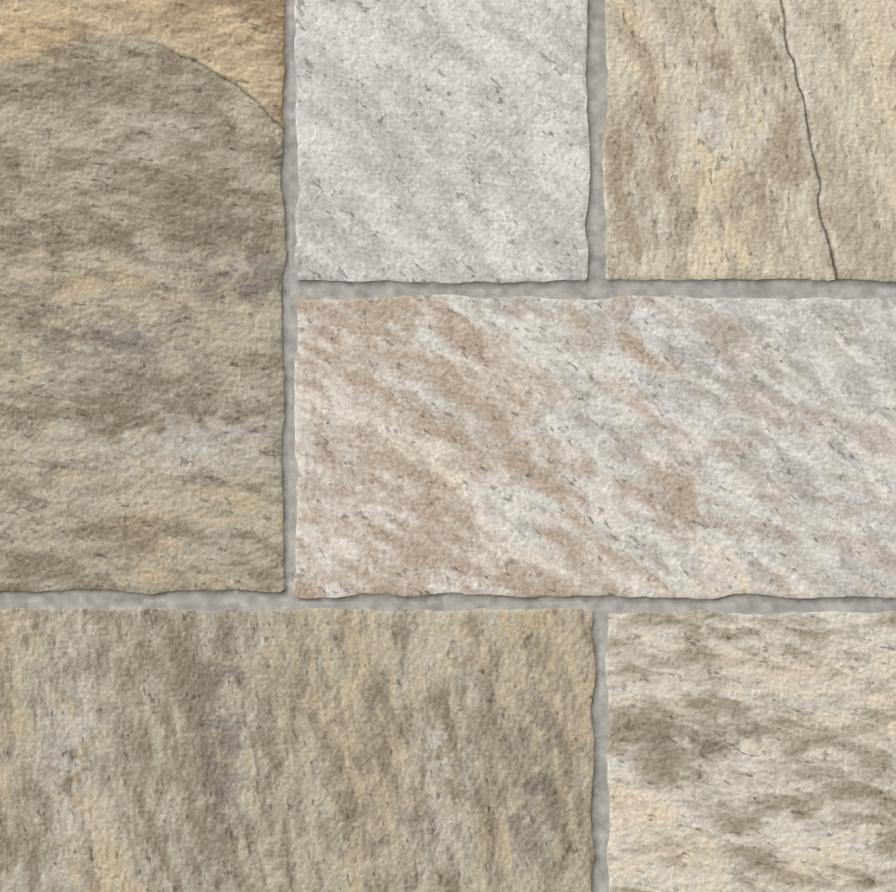
Write a Shadertoy shader that draws this texture.

```glsl
const int SLAB_COUNT = 6;
const int MARK_COUNT = 10;
const int DARK_MARKS = 6;

// Slab rectangles: left, bottom, right, top
const vec4 SLABS[SLAB_COUNT] = vec4[SLAB_COUNT](
    vec4(-0.1, 0.337, 0.316, 1.1), vec4(0.331, 0.684, 0.657, 1.1),
    vec4(0.675, 0.686, 1.1, 1.1), vec4(0.330, 0.332, 1.1, 0.667),
    vec4(-0.1, -0.1, 0.661, 0.317), vec4(0.679, -0.1, 1.1, 0.313));
const vec3 DARK_TONES[SLAB_COUNT] = vec3[SLAB_COUNT](
    vec3(0.55, 0.50, 0.43), vec3(0.73, 0.72, 0.69), vec3(0.66, 0.60, 0.52),
    vec3(0.71, 0.64, 0.57), vec3(0.56, 0.51, 0.44), vec3(0.61, 0.56, 0.48));
const vec3 LIGHT_TONES[SLAB_COUNT] = vec3[SLAB_COUNT](
    vec3(0.71, 0.68, 0.61), vec3(0.85, 0.84, 0.81), vec3(0.81, 0.78, 0.71),
    vec3(0.86, 0.84, 0.80), vec3(0.72, 0.69, 0.62), vec3(0.82, 0.80, 0.75));
const float STRATA_ANGLES[SLAB_COUNT] = float[SLAB_COUNT](-0.12, -0.8, -1.4, -0.66, -1.45, -0.2);

// Mineral marks: centre, radii; the dark ones come first
const vec4 MARKS[MARK_COUNT] = vec4[MARK_COUNT](
    vec4(0.27, 0.69, 0.07, 0.05), vec4(0.11, 0.62, 0.10, 0.025),
    vec4(0.25, 0.17, 0.03, 0.14), vec4(0.60, 0.14, 0.025, 0.10),
    vec4(0.74, 0.76, 0.025, 0.025), vec4(0.79, 0.17, 0.07, 0.02),
    vec4(0.20, 0.51, 0.13, 0.05), vec4(0.50, 0.18, 0.04, 0.14),
    vec4(0.79, 0.89, 0.025, 0.09), vec4(0.08, 0.14, 0.035, 0.13));

const vec3 GROUT = vec3(0.67, 0.65, 0.62);
const vec3 SLATE = vec3(0.44, 0.42, 0.39);
const vec3 CHALK = vec3(0.80, 0.79, 0.76);
const vec3 COOL_GREY = vec3(0.76, 0.755, 0.74);
const vec3 RUST_TINT = vec3(1.04, 0.99, 0.93);
const vec2 TO_LIGHT = vec2(-0.7, 0.7);

float hash(vec2 p) {
    return fract(sin(dot(p, vec2(127.1, 311.7))) * 43758.545);
}

float noise(vec2 p) {
    vec2 cell = floor(p), f = fract(p);
    f = f * f * (3.0 - 2.0 * f);
    return mix(mix(hash(cell), hash(cell + vec2(1, 0)), f.x),
               mix(hash(cell + vec2(0, 1)), hash(cell + vec2(1, 1)), f.x), f.y);
}

float fbm(vec2 p) {
    float sum = 0.0, weight = 0.533;
    for (int i = 0; i < 4; i++) {
        sum += weight * noise(p);
        p = mat2(1.6, 1.2, -1.2, 1.6) * p + 7.3;
        weight *= 0.5;
    }
    return sum;
}

// Coordinates along and across the strata
vec2 alongStrata(vec2 p, float angle) {
    vec2 dir = vec2(cos(angle), sin(angle));
    return vec2(dot(p, dir), dot(p, vec2(-dir.y, dir.x)));
}

float boxDistance(vec2 p, vec4 rect, float radius) {
    vec2 q = abs(p - 0.5 * (rect.xy + rect.zw)) - 0.5 * (rect.zw - rect.xy) + radius;
    return length(max(q, 0.0)) + min(max(q.x, q.y), 0.0) - radius;
}

// Signed distance to the nearest slab, and its index
vec2 nearestSlab(vec2 p) {
    vec2 nearest = vec2(10.0, 0.0);
    for (int i = 0; i < SLAB_COUNT; i++) {
        float d = boxDistance(p, SLABS[i], 0.005);
        if (d < nearest.x) nearest = vec2(d, float(i));
    }
    nearest.x += 0.011 * (fbm(p * 24.0) - 0.5);
    return nearest;
}

float surfaceHeight(vec2 q) {
    return 0.5 * noise(q * vec2(60.0, 130.0)) + 0.7 * noise(q * vec2(150.0, 230.0))
         + 0.6 * noise(q * 310.0);
}

float markCoverage(vec2 p, vec4 mark) {
    vec2 offset = (p - mark.xy) / mark.zw;
    float speckle = 0.45 * fbm(p * 28.0 + mark.xy * 40.0) + 0.55 * fbm(p * 85.0);
    return exp(-dot(offset, offset)) * smoothstep(0.42, 0.60, speckle);
}

// Dark line with a lit lip on its far side
vec3 addCrack(vec3 colour, float side, float strength) {
    float line = exp(-pow(side / 0.0018, 2.0));
    float lip = exp(-pow((side - 0.006) / 0.004, 2.0));
    return colour * (1.0 - 0.45 * strength * line) + 0.06 * strength * lip;
}

vec3 stoneColour(vec2 p, int slab) {
    vec2 q = alongStrata(p, STRATA_ANGLES[slab]);
    vec2 shift = vec2(float(slab) * 17.3, 5.1);
    float warp = fbm(p * 9.0 + shift);
    float clouds = fbm(q * vec2(4.0, 11.0) + warp + shift * 2.0);
    float layers = fbm(q * vec2(12.0, 38.0) + 1.8 * warp + shift);
    float flakes = fbm(q * vec2(40.0, 95.0) + 2.0 * layers + shift);
    float blend = smoothstep(0.34, 0.63, 0.3 * clouds + 0.33 * layers + 0.37 * flakes);
    vec3 colour = mix(DARK_TONES[slab], LIGHT_TONES[slab], blend);
    float rust = slab == 1 ? 0.0 : smoothstep(0.48, 0.75, 0.6 * clouds + 0.4 * flakes);
    colour *= mix(vec3(1.0), RUST_TINT, rust);

    // Cool weathering in the corner of the wide slab
    if (slab == 3) {
        float cool = smoothstep(1.0, 1.5, p.x + p.y + 0.9 * (layers - 0.5));
        colour = mix(colour, COOL_GREY * (0.78 + 0.44 * flakes), 0.65 * cool);
    }
    for (int i = 0; i < MARK_COUNT; i++) {
        vec3 tone = i < DARK_MARKS ? SLATE : CHALK;
        colour = mix(colour, tone, 0.55 * markCoverage(p, MARKS[i]));
    }

    // Split faces
    float jitter = 0.025 * (fbm(p * 16.0) - 0.5);
    if (slab == 0) {
        float above = p.y - 0.96 + 2.6 * pow(p.x - 0.117, 2.0) + jitter;
        colour *= mix(vec3(1.0), vec3(1.09, 1.04, 0.98), smoothstep(-0.01, 0.01, above));
        colour = addCrack(colour, above, 0.5 * smoothstep(0.10, 0.22, p.x));
    } else if (slab == 2) {
        float right = p.x - mix(0.937, 0.870, (p.y - 0.686) / 0.314) + jitter;
        colour = mix(colour, LIGHT_TONES[slab], 0.3 * smoothstep(0.0, 0.02, right));
        colour = addCrack(colour, right, 0.9);
    }

    // Raking light on the grain, then fine pits
    vec2 stepToLight = alongStrata(TO_LIGHT, STRATA_ANGLES[slab]) * 0.0016;
    float relief = surfaceHeight(q - stepToLight) - surfaceHeight(q + stepToLight);
    float speckle = noise(p * 420.0 + shift) - 0.5;
    float pits = smoothstep(0.66, 0.85, fbm(q * vec2(90.0, 170.0) + shift));
    return (colour + 0.13 * relief + 0.07 * speckle) * (1.0 - 0.25 * pits);
}

void mainImage(out vec4 fragColor, in vec2 fragCoord) {
    vec2 p = fragCoord / iResolution.xy;
    float pixel = 1.0 / iResolution.y;
    vec2 nearest = nearestSlab(p);
    float d = nearest.x;
    vec2 e = TO_LIGHT * 0.002;
    float facing = (nearestSlab(p + e).x - nearestSlab(p - e).x) / 0.004;

    // Worn bevel on the slabs, cast shadow in the joints
    vec3 stone = stoneColour(p, int(nearest.y));
    stone += 0.11 * facing * exp(-abs(d) / 0.003);
    vec3 grout = GROUT * (0.82 + 0.36 * fbm(p * 110.0));
    grout *= 1.0 + 0.65 * min(facing, 0.0) * exp(-max(d, 0.0) / 0.003);

    float cover = smoothstep(pixel, -pixel, d);
    fragColor = vec4(clamp(mix(grout, stone, cover), 0.0, 1.0), 1.0);
}
```
